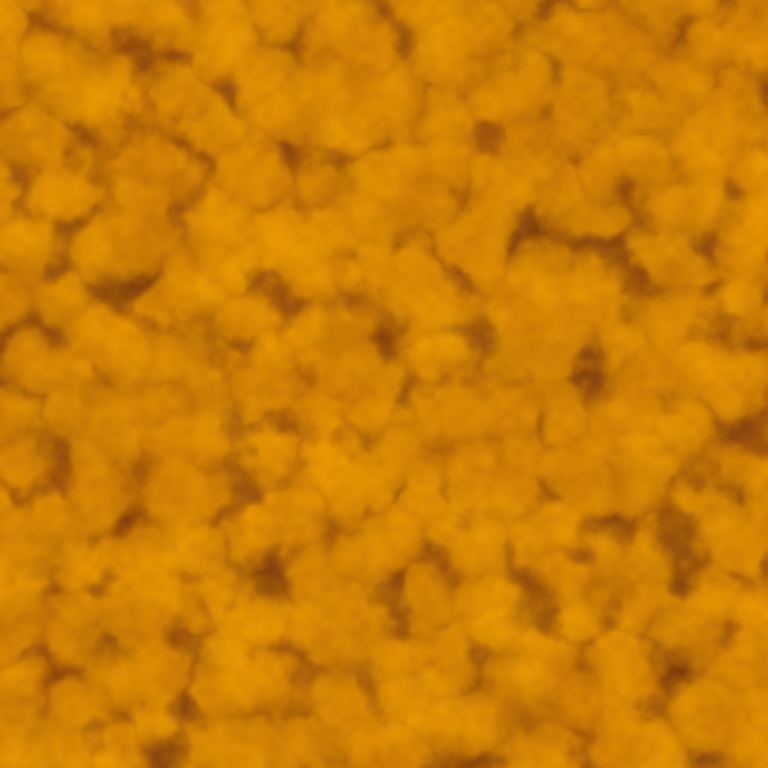
A three.js fragment shader for this texture:

```glsl
// Soft golden ochre clumps with sparse, blurry brown hollows.
varying vec2 vUv;

#define CLUMPS 16.0
#define WARP 0.030
#define BLEND 12.0
#define HOLLOW_DEPTH 0.42
#define ROUNDING 0.16
#define MOTTLE 0.44
#define FUZZ 0.10
#define HUE_DRIFT 0.035
#define BASE_TONE 0.883
#define SHADOW_COLOR vec3(0.44, 0.185, 0.035)
#define LIGHT_COLOR vec3(0.89, 0.572, 0.012)

float hash(vec2 p) {
  return fract(sin(dot(p, vec2(127.1, 311.7))) * 43758.5453);
}

vec2 hash2(vec2 p) {
  return vec2(hash(p), hash(p + 57.3));
}

float noise(vec2 p) {
  vec2 i = floor(p);
  vec2 f = fract(p);
  f = f * f * (3.0 - 2.0 * f);
  return mix(mix(hash(i), hash(i + vec2(1.0, 0.0)), f.x),
             mix(hash(i + vec2(0.0, 1.0)), hash(i + vec2(1.0, 1.0)), f.x), f.y);
}

float fbm(vec2 p) {
  float sum = 0.0;
  float amplitude = 0.533;
  for (int i = 0; i < 4; i++) {
    sum += amplitude * noise(p);
    p = mat2(0.8, 0.6, -0.6, 0.8) * p * 2.03 + 17.0;
    amplitude *= 0.5;
  }
  return sum;
}

// Distance to the nearest clump centre (x) and height above it (y),
// both blended across borders so that no crease stays sharp.
vec2 clumps(vec2 p) {
  vec2 cell = floor(p);
  float total = 0.0;
  float height = 0.0;
  for (int y = -1; y <= 1; y++) {
    for (int x = -1; x <= 1; x++) {
      vec2 id = cell + vec2(float(x), float(y));
      vec2 offset = p - id - hash2(id);
      float weight = exp(-BLEND * length(offset));
      total += weight;
      height += weight * offset.y;
    }
  }
  return vec2(-log(total) / BLEND, height / total);
}

void main() {
  // Ragged outlines come from bending the clump grid.
  vec2 bend = vec2(fbm(vUv * 22.0 + 3.0), fbm(vUv * 22.0 + 41.0)) - 0.5;
  vec2 clump = clumps((vUv + 2.0 * WARP * bend) * CLUMPS);

  // Rounded clumps, lit slightly from above.
  float tone = BASE_TONE - ROUNDING * smoothstep(0.2, 0.8, clump.x);
  tone += 0.08 * clump.y;

  // Short hollows open only here and there, between the clumps.
  float gaps = 0.36 * noise(vUv * 25.0 + 7.0) + 0.18 * noise(vUv * 48.0 + 23.0);
  float hollow = smoothstep(0.57, 0.92, gaps + 0.65 * clump.x);
  tone -= HOLLOW_DEPTH * hollow;

  // Mottling and fine fuzz.
  tone += MOTTLE * (fbm(vUv * 16.0 + 11.0) - 0.5);
  tone += FUZZ * (noise(vUv * 80.0) - 0.5);
  tone += 0.04 * (noise(vUv * 3.0 + 5.0) - 0.5);

  // Ochre ramp with a slight drift between orange and yellow.
  vec3 color = mix(SHADOW_COLOR, LIGHT_COLOR, clamp(tone, 0.0, 1.04));
  color.g += HUE_DRIFT * (fbm(vUv * 19.0 + 71.0) - 0.5);
  color.b += 0.03 * hollow * noise(vUv * 50.0 + 13.0);
  gl_FragColor = vec4(color, 1.0);
}
```
